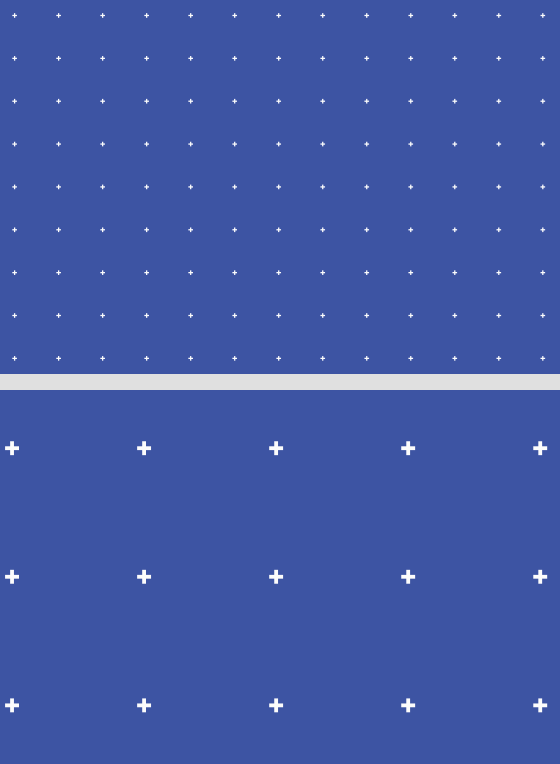
Top: the whole. Bottom: its middle third, enlarged.
This pattern is drawn by a Shadertoy shader. Its source:

```glsl
// Regular grid of small white plus signs on a flat blue ground.

const vec3 GROUND_BLUE = vec3(0.24, 0.33, 0.64);
const vec3 PLUS_WHITE = vec3(0.99);

// Grid layout as fractions of the canvas: 13 columns by 9 rows.
const vec2 FIRST_CENTRE = vec2(0.0261, 0.0418);
const vec2 PITCH = vec2(0.0786, 0.1146);

// Plus dimensions as fractions of the canvas height.
const float ARM_LENGTH = 0.0062;
const float HALF_STROKE = 0.0017;

// Offset from the nearest grid centre, in units of the canvas height.
vec2 offsetFromCentre(vec2 uv, vec2 first, vec2 pitch, float aspect) {
    vec2 cell = (uv - first) / pitch;
    return (cell - floor(cell + 0.5)) * pitch * vec2(aspect, 1.0);
}

// Share of a pixel covered by a centred rectangle.
float boxCoverage(vec2 p, vec2 halfSize, float pixel) {
    vec2 low = max(p - 0.5 * pixel, -halfSize);
    vec2 high = min(p + 0.5 * pixel, halfSize);
    vec2 overlap = max(high - low, 0.0) / pixel;
    return overlap.x * overlap.y;
}

// Union of two crossed bars, counting their shared centre once.
float plusCoverage(vec2 p, float arm, float stroke, float pixel) {
    float across = boxCoverage(p, vec2(arm, stroke), pixel);
    float upright = boxCoverage(p, vec2(stroke, arm), pixel);
    float centre = boxCoverage(p, vec2(stroke), pixel);
    return clamp(across + upright - centre, 0.0, 1.0);
}

void mainImage(out vec4 fragColor, in vec2 fragCoord) {
    vec2 uv = fragCoord / iResolution.xy;
    float aspect = iResolution.x / iResolution.y;
    float pixel = 1.0 / iResolution.y;

    vec2 p = offsetFromCentre(uv, FIRST_CENTRE, PITCH, aspect);
    float plus = plusCoverage(p, ARM_LENGTH, HALF_STROKE, pixel);

    fragColor = vec4(mix(GROUND_BLUE, PLUS_WHITE, plus), 1.0);
}
```
